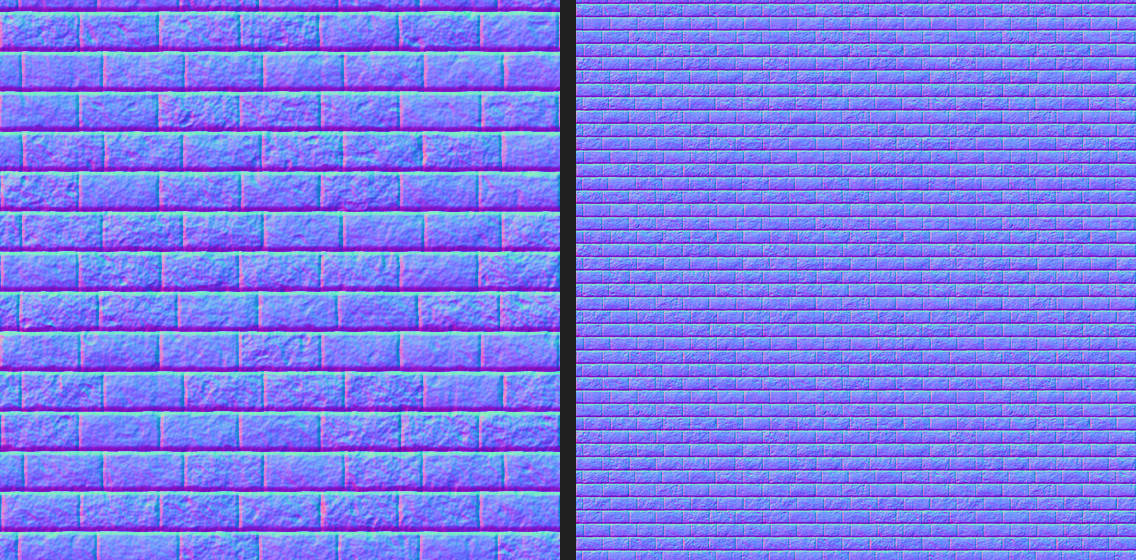
Left, the tile; right, the same tile 3 across and 3 down.
A WebGL 1 fragment shader for this texture map:

```glsl
precision highp float;
// Tiling tangent-space normal map of a rough brick wall in running bond.

uniform vec2 u_resolution;

const vec2 BRICKS = vec2(7.0, 14.0);      // repeats across and down
const float ROW_PHASE = 0.71;             // height of the first bed joint, in rows
const float BOND_SHIFT = 0.29;            // shift of odd rows, in bricks
const float BOND_SHIFT_ALT = 0.23;        // shift of every fourth odd row
const float JOINT_JITTER = 0.04;          // random shift of upright joints, in bricks
const float MORTAR = 0.0013;              // half width of the flat joint core
const vec2 BEVEL_SIDES = vec2(0.0080, 0.0075);   // left, right widths
const vec2 BEVEL_BEDS = vec2(0.0120, 0.0085);    // bottom, top widths
const vec2 SLOPE_SIDES = vec2(1.05, 1.10);
const vec2 SLOPE_BEDS = vec2(1.45, 1.25);
const vec2 PILLOW = vec2(-0.07, 0.34);    // bulge of the brick face
const float TILT = 0.10;                  // random lean of each brick
const float EDGE_WOBBLE = 0.0016;
const float CHIP_SIZE = 0.005;
const float DENT_DEPTH = 0.0035;

float hash(vec2 p) {
  vec3 q = fract(vec3(p.xyx) * 0.1031);
  q += dot(q, q.yzx + 33.33);
  return fract((q.x + q.y) * q.z);
}

vec2 latticeGradient(vec2 cell, float period) {
  float angle = 6.28318 * hash(mod(cell, period) + period);
  return vec2(cos(angle), sin(angle));
}

// Gradient noise that wraps over the unit square
float noise(vec2 p, float period) {
  p *= period;
  vec2 i = floor(p);
  vec2 f = p - i;
  vec2 w = f * f * f * (f * (f * 6.0 - 15.0) + 10.0);
  vec2 e = vec2(0.0, 1.0);
  float a = dot(latticeGradient(i, period), f);
  float b = dot(latticeGradient(i + e.yx, period), f - e.yx);
  float c = dot(latticeGradient(i + e.xy, period), f - e.xy);
  float d = dot(latticeGradient(i + e.yy, period), f - e.yy);
  return mix(mix(a, b, w.x), mix(c, d, w.x), w.y);
}

// Relief of the brick face: broad swells, grain and shallow dents
float faceHeight(vec2 p) {
  float h = noise(p, 18.0) * 0.0060;
  h += noise(p, 47.0) * 0.0026;
  h += noise(p, 95.0) * 0.0019;
  h += noise(p, 168.0) * 0.0011;
  return h - DENT_DEPTH * smoothstep(0.25, 0.55, noise(p, 34.0));
}

vec2 faceSlope(vec2 p) {
  const vec2 e = vec2(0.0008, 0.0);
  return vec2(faceHeight(p + e.xy) - faceHeight(p - e.xy),
              faceHeight(p + e.yx) - faceHeight(p - e.yx)) / (2.0 * e.x);
}

float jointShift(float column, float row) {
  return (hash(vec2(mod(column, BRICKS.x), row) + 3.7) - 0.5) * JOINT_JITTER;
}

// Bevel strength at distance d from a joint: 0 in mortar, 1 on the rim, 0 inside
float bevel(float d, float width) {
  return smoothstep(0.0, MORTAR, d) * (1.0 - smoothstep(0.3 * width, width, d));
}

void main() {
  vec2 p = gl_FragCoord.xy / u_resolution;
  vec2 q = p + EDGE_WOBBLE * vec2(noise(p, 41.0), noise(p, 29.0));

  // Row and its bond shift
  float v = q.y * BRICKS.y - ROW_PHASE;
  float row = mod(floor(v), BRICKS.y);
  float shift = mod(row, 2.0) * BOND_SHIFT;
  if (mod(row, 8.0) == 5.0) shift = BOND_SHIFT_ALT;

  // Column between two jittered joints
  float u = q.x * BRICKS.x - shift;
  float column = floor(u);
  float f = u - column;
  column += step(1.0 + jointShift(column + 1.0, row), f)
          - step(f, jointShift(column, row));
  float left = column + jointShift(column, row);
  float right = column + 1.0 + jointShift(column + 1.0, row);

  vec2 local = vec2((u - left) / (right - left), fract(v));
  vec2 sides = vec2(u - left, right - u) / BRICKS.x;
  vec2 beds = vec2(local.y, 1.0 - local.y) / BRICKS.y;

  // Bevels, widened where the rim is chipped
  float chip = CHIP_SIZE * smoothstep(0.2, 0.55, noise(p, 37.0));
  vec2 sideBevel = vec2(bevel(sides.x, BEVEL_SIDES.x + chip),
                        bevel(sides.y, BEVEL_SIDES.y + chip));
  vec2 bedBevel = vec2(bevel(beds.x, BEVEL_BEDS.x + chip),
                       bevel(beds.y, BEVEL_BEDS.y + chip));
  float bedMask = 1.0 - 0.8 * max(bedBevel.x, bedBevel.y);

  // Face bulge, lean and roughness of this brick
  vec2 id = vec2(mod(column, BRICKS.x), row);
  vec2 lean = vec2(hash(id + 11.0), hash(id + 27.0)) - 0.5;
  float wear = mix(0.65, 1.3, hash(id + 53.0));
  vec2 slope = PILLOW * (2.0 * local - 1.0) + TILT * lean;
  slope += faceSlope(p) * vec2(1.0, -1.0) * wear;
  slope.x += dot(sideBevel, SLOPE_SIDES * vec2(1.0, -1.0)) * bedMask - 0.03;
  slope.y += dot(bedBevel, SLOPE_BEDS * vec2(-1.0, 1.0));

  vec3 normal = normalize(vec3(slope, 1.0));
  gl_FragColor = vec4(0.5 + 0.5 * normal, 1.0);
}
```
